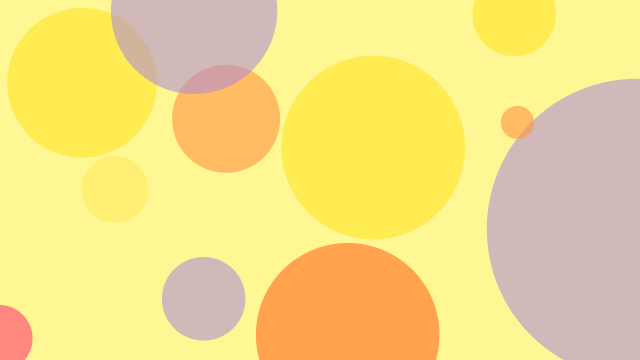
This background is drawn by a Shadertoy shader. Its source:

```glsl
// Flat translucent discs of mixed sizes over a pale yellow ground.
// Each disc climbs one row and strides sideways by a wrapped fraction of the
// width; two harmonics sway the rows, and discs are blended in that order.
#define DISCS 11
#define STRIDE 0.635
#define SWAY_SHORT 0.07
#define SWAY_LONG 0.045
#define ROW_SWAY 0.06
#define CLEARING vec2(0.09, 0.22)
#define GROUND vec3(1.0, 0.965, 0.58)

const float TAU = 6.28318;

// Inks: rgb and opacity
const vec4 INKS[6] = vec4[6](
    vec4(1.00, 0.92, 0.32, 1.00),   // yellow
    vec4(0.67, 0.53, 0.85, 0.55),   // lavender
    vec4(1.00, 0.585, 0.263, 0.60), // light orange
    vec4(1.00, 0.585, 0.263, 0.86), // deep orange
    vec4(1.00, 0.92, 0.32, 0.50),   // faint yellow
    vec4(1.00, 0.53, 0.50, 1.00));  // coral

// Ink and radius of each disc, from the lowest row up
const int INK_OF[DISCS] = int[DISCS](5, 3, 1, 1, 0, 4, 2, 2, 0, 0, 1);
const float RADIUS[DISCS] = float[DISCS](
    0.093, 0.255, 0.116, 0.417, 0.255, 0.093,
    0.046, 0.150, 0.208, 0.116, 0.231);

// Disc centre as a fraction of the canvas
vec2 discCentre(float row) {
    float third = TAU * row / 3.0;
    vec2 centre = vec2(fract(row * STRIDE), row / float(DISCS - 1));
    centre.x += SWAY_SHORT * cos(third + 0.9) - SWAY_LONG * cos(0.5 * third);
    centre.y += ROW_SWAY * cos(third);
    // Push the middle disc clear of its neighbours
    float fromMiddle = row - 4.0;
    return centre + CLEARING * exp(-4.0 * fromMiddle * fromMiddle);
}

// Coverage of a disc with an edge one pixel wide
float discMask(vec2 p, vec2 centre, float radius) {
    return clamp(0.5 - (length(p - centre) - radius) * iResolution.y, 0.0, 1.0);
}

void mainImage(out vec4 fragColor, in vec2 fragCoord) {
    vec2 p = fragCoord / iResolution.y;
    vec2 canvas = vec2(iResolution.x / iResolution.y, 1.0);

    vec3 color = GROUND;
    for (int i = 0; i < DISCS; i++) {
        vec4 ink = INKS[INK_OF[i]];
        float mask = discMask(p, discCentre(float(i)) * canvas, RADIUS[i]);
        color = mix(color, ink.rgb, ink.a * mask);
    }
    fragColor = vec4(color, 1.0);
}
```
